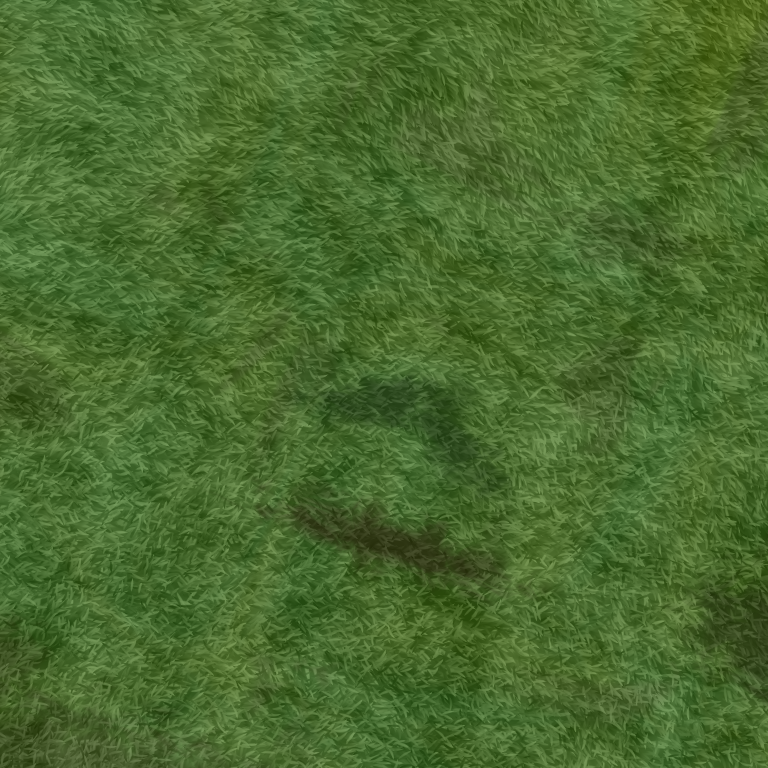
Write a three.js fragment shader that draws this texture.

```glsl
// Matted, wind-combed grass with two shaded hollows and worn, earthy corners.
// Layers of short curved blades follow a slowly turning flow; warped layered
// sines give tufts and tints, and soft rough ellipses darken the hollows.

#define LAYERS 6
#define BLADE_CELL 0.0138
#define BLADE_WIDTH 0.18
#define BLADE_CONTRAST 1.15
#define TUFT_CONTRAST 0.40
#define SHADE_GREEN vec3(0.185, 0.315, 0.085)
#define LIGHT_GREEN vec3(0.405, 0.535, 0.290)
#define DULL_GREEN vec3(0.285, 0.355, 0.180)
#define DAMP_EARTH vec3(0.195, 0.245, 0.110)
#define COOL_TINT vec3(-0.016, 0.006, 0.012)
#define WARM_TINT vec3(0.040, 0.010, -0.050)

varying vec2 vUv;

vec3 hash3(vec2 p) {
  vec3 q = fract(p.xyx * vec3(0.1031, 0.1030, 0.0973));
  q += dot(q, q.yxz + 33.33);
  return fract((q.xxy + q.yzz) * q.zyx);
}

// Multiplying on the left brings a vector into a frame turned by the angle.
mat2 frame(float angle) {
  float c = cos(angle), s = sin(angle);
  return mat2(c, -s, s, c);
}

// Layered sines, each warped and turned; roughly -1 to 1.
float patches(vec2 p) {
  float sum = 0.0, amp = 0.8;
  mat2 turn = frame(0.9);
  for (int i = 0; i < 4; i++) {
    p = turn * p + 0.8 * sin(p.yx * 0.9 + float(i) * 2.1);
    sum += amp * sin(p.x) * cos(p.y);
    p *= 1.7;
    amp *= 0.65;
  }
  return sum;
}

// Lean of the grass: rising on the left, falling towards the right.
float flowAngle(vec2 p) {
  float lean = mix(0.40, -0.55, smoothstep(0.05, 0.80, p.x + 0.45 * p.y - 0.1));
  float swirl = sin(p.x * 9.0 + 2.0 * sin(p.y * 7.0)) * cos(p.y * 11.0 - p.x * 4.0);
  return lean + 0.40 * swirl + 0.25 * sin(p.x * 23.0 - p.y * 31.0);
}

// Paints one layer of blades over the tone below it.
float paintBlades(vec2 p, float tone, float layer) {
  float cell = BLADE_CELL * (1.35 - 0.10 * layer);
  float spread = mix(2.2, 1.3, smoothstep(0.2, 0.9, p.y));
  mat2 gridTurn = frame(0.5 + layer * 1.1);
  vec2 g = gridTurn * p / cell;
  vec2 id = floor(g);
  for (int y = -1; y <= 1; y++) {
    for (int x = -1; x <= 1; x++) {
      vec2 c = id + vec2(float(x), float(y));
      vec3 place = hash3(c + 217.0 + layer * 37.0);
      vec3 look = hash3(c + 531.0 + layer * 53.0);
      // Multiplying on the right turns the root back to the canvas.
      vec2 root = (c + place.xy) * gridTurn;
      float angle = flowAngle(root * cell) + (place.z - 0.5) * spread;
      vec2 q = frame(angle) * (p / cell - root);
      q.y += (look.y - 0.5) * 0.6 * q.x * q.x;
      float along = q.x / (0.75 + 0.3 * look.z);
      float width = BLADE_WIDTH * max(1.0 - along * along, 0.0) + 0.001;
      float cover = 1.0 - smoothstep(0.2, 1.2, abs(q.y) / width);
      cover *= 1.0 - smoothstep(0.6, 1.0, abs(along));
      float bladeTone = look.x + 0.2 * along;
      tone = mix(tone, bladeTone, cover * 0.82);
    }
  }
  return tone;
}

// Soft ellipse with a ragged rim: 1 at the heart, 0 outside.
float hollow(vec2 p, vec2 center, vec2 radii, float tilt, float ragged) {
  vec2 q = frame(tilt) * (p - center) / radii;
  return 1.0 - smoothstep(0.25, 1.45, length(q) + 0.32 * ragged);
}

void main() {
  vec2 p = vUv;
  vec2 combed = frame(-0.35) * p;
  float broad = patches(p * 9.0 + 3.0);
  float tufts = patches(combed * vec2(24.0, 42.0) + 11.0);
  float ragged = patches(combed * vec2(58.0, 84.0) + 5.0);

  // Blades over dark gaps, then light and shade of the tufts.
  float tone = 0.2;
  for (int i = 0; i < LAYERS; i++) tone = paintBlades(p, tone, float(i));
  float blades = BLADE_CONTRAST * (tone - 0.48);
  float shade = 0.35 * broad + 0.50 * tufts + 0.25 * ragged;
  tone = 0.56 + blades + TUFT_CONTRAST * shade;
  vec3 color = mix(SHADE_GREEN, LIGHT_GREEN, clamp(tone, -0.15, 1.25));

  // Cool and yellowish drifts, warmest in the upper right.
  float hue = patches(p * 13.0 + 27.0);
  float sunny = smoothstep(0.40, 0.0, distance(p, vec2(1.0, 0.97)));
  color += COOL_TINT * smoothstep(-0.2, 1.0, hue);
  color += WARM_TINT * (0.25 * smoothstep(0.0, 1.0, -hue) + 0.8 * sunny);

  // Withered drifts and worn corners.
  float worn = 0.5 * smoothstep(0.45, 1.1, patches(p * 12.0 + 41.0));
  worn = max(worn, 0.6 * hollow(p, vec2(0.82, 0.69), vec2(0.09, 0.04), -0.2, ragged));
  worn = max(worn, 0.9 * hollow(p, vec2(0.06, 0.01), vec2(0.34, 0.08), -0.2, ragged));
  worn = max(worn, 0.8 * hollow(p, vec2(0.0, 0.14), vec2(0.05, 0.05), 0.0, ragged));
  color = mix(color, DULL_GREEN + 0.18 * (blades + 0.4 * shade), worn);

  // Shaded dip in the middle, bare earth below, and a dark right edge.
  float dip = hollow(p, vec2(0.50, 0.475), vec2(0.090, 0.032), 0.05, ragged);
  dip = max(dip, 0.9 * hollow(p, vec2(0.585, 0.425), vec2(0.085, 0.032), -0.80, ragged));
  float earth = hollow(p, vec2(0.51, 0.293), vec2(0.155, 0.036), -0.3, ragged);
  float edge = hollow(p, vec2(0.98, 0.17), vec2(0.10, 0.06), -0.7, ragged);
  color = mix(color, vec3(0.17, 0.27, 0.12) + 0.12 * blades, 0.8 * dip);
  color = mix(color, DAMP_EARTH + vec3(0.01, -0.02, -0.01) + 0.12 * blades, 0.9 * earth);
  color = mix(color, DAMP_EARTH + 0.14 * blades, 0.7 * edge);

  gl_FragColor = vec4(clamp(color, 0.0, 1.0), 1.0);
}
```
